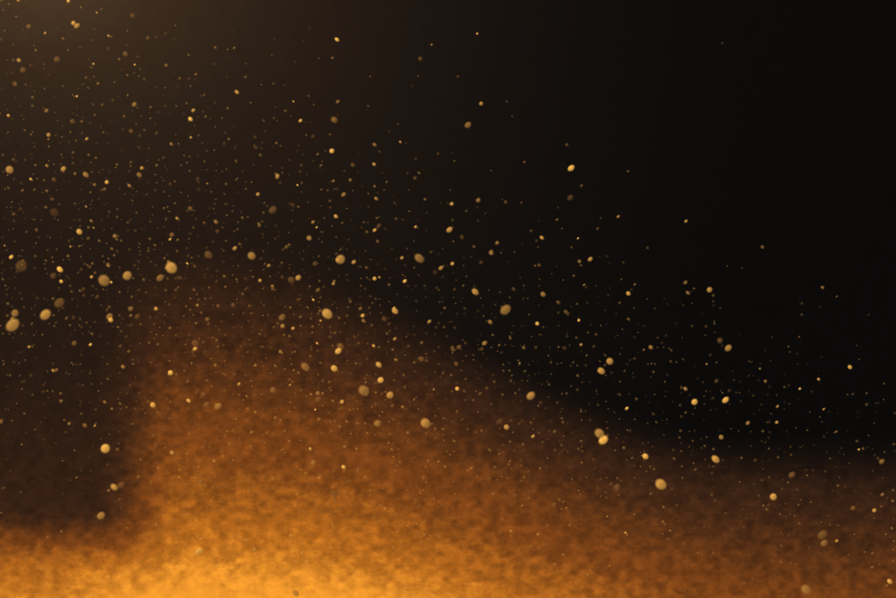
This background is drawn by a WebGL 2 fragment shader. Its source:

```glsl
#version 300 es
precision highp float;

uniform vec2 u_resolution;
out vec4 fragColor;

vec3 hash3(vec2 p) {
    vec3 q = fract(p.xyx * vec3(0.1031, 0.1030, 0.0973));
    q += dot(q, q.yxz + 33.33);
    return fract((q.xxy + q.yzz) * q.zyx);
}

float noise(vec2 p) {
    vec2 i = floor(p), f = fract(p);
    f = f * f * (3.0 - 2.0 * f);
    return mix(mix(hash3(i).x, hash3(i + vec2(1, 0)).x, f.x),
               mix(hash3(i + vec2(0, 1)).x, hash3(i + vec2(1, 1)).x, f.x), f.y);
}

float fbm(vec2 p) {
    float sum = 0.0, amp = 0.5;
    for (int i = 0; i < 4; i++) {
        sum += amp * noise(p);
        p = mat2(1.6, 1.2, -1.2, 1.6) * p + 7.3;
        amp *= 0.5;
    }
    return sum;
}

// Warm light rising from the floor, lower towards the right
float floorHeat(vec2 p) {
    float top = mix(0.62, 0.28, smoothstep(0.3, 1.25, p.x));
    float peak = mix(1.0, 0.5, smoothstep(0.45, 1.5, p.x));
    peak *= mix(0.88, 1.0, smoothstep(0.0, 0.35, p.x));
    float heat = peak * max(1.0 - p.y / top, 0.0);
    // Soft shadow standing at the left
    float shadow = (1.0 - smoothstep(0.15, 0.30, p.x))
                 * smoothstep(0.05, 0.17, p.y + 0.06 * p.x);
    return heat * (1.0 - 0.72 * shadow);
}

vec3 heatColor(vec3 base, float heat) {
    vec3 c = mix(base, vec3(0.23, 0.135, 0.08), smoothstep(0.0, 0.25, heat));
    c = mix(c, vec3(0.48, 0.255, 0.09), smoothstep(0.2, 0.6, heat));
    c = mix(c, vec3(0.70, 0.40, 0.11), smoothstep(0.55, 0.85, heat));
    return mix(c, vec3(0.96, 0.61, 0.18), smoothstep(0.8, 1.0, heat));
}

// Diagonal drift of dust, wide at the left and narrow at the right
float dustDensity(vec2 p, float drop) {
    float center = 0.74 - 0.27 * p.x - drop;
    float width = mix(0.33, 0.16, smoothstep(0.2, 1.3, p.x));
    float d = (p.y - center) / width;
    return exp(-d * d) * mix(1.0, 0.6, smoothstep(0.5, 1.4, p.x));
}

// One grain per cell; rgb is premultiplied, a is coverage
vec4 dustLayer(vec2 p, float cell, float radius, float amount, float drop, float seed) {
    float pixel = 1.0 / u_resolution.y;
    vec2 id = floor(p / cell);
    vec3 place = hash3(id + seed);
    vec3 look = hash3(id + seed + 91.7);
    vec2 center = (id + 0.2 + 0.6 * place.xy) * cell;
    float r = radius * mix(0.5, 1.15, look.x * look.x);
    vec2 d = p - center;
    d.x += d.y * (look.z - 0.5) * 0.7;
    float edge = pixel + 0.15 * r;
    float cover = 1.0 - smoothstep(r - edge, r + edge, length(d));
    cover *= step(place.z, amount * dustDensity(center, drop));
    vec3 gold = mix(vec3(0.48, 0.31, 0.15), vec3(0.98, 0.72, 0.32), look.y);
    gold *= 0.85 + 0.25 * smoothstep(-r, r, d.y - d.x);
    cover *= mix(0.45, 1.0, look.y);
    return vec4(gold * cover, cover);
}

void main() {
    vec2 p = gl_FragCoord.xy / u_resolution.y;

    // Dark backdrop with a faint light in the upper left
    vec3 color = mix(vec3(0.115, 0.082, 0.062), vec3(0.046, 0.039, 0.036),
                     smoothstep(0.2, 1.25, p.x));
    color += vec3(0.21, 0.155, 0.095)
           * exp(-2.8 * length((p - vec2(0.08, 1.04)) * vec2(1.0, 1.5)));

    // Floor glow with a leathery grain
    float heat = floorHeat(p);
    float grain = fbm(p * vec2(75.0, 95.0)) - 0.47;
    float lit = smoothstep(0.0, 0.3, heat);
    color = heatColor(color, heat + 0.10 * grain * lit);
    color *= 1.0 + grain * mix(0.08, 0.42, lit) * (1.0 - 0.6 * smoothstep(0.7, 1.0, heat));

    // Fine dim specks
    for (int i = 0; i < 3; i++) {
        float k = float(i);
        vec4 speck = dustLayer(p + 0.013 * k, 0.016 + 0.004 * k, 0.0021, 0.6, 0.13, 17.0 * k + 5.0);
        color = mix(color, speck.rgb / max(speck.a, 0.001), speck.a * 0.42);
    }

    // Bright grains, from small to large
    for (int i = 0; i < 5; i++) {
        float k = float(i);
        vec4 dust = dustLayer(p + 0.031 * k, 0.034 + 0.014 * k, 0.0032 + 0.0016 * k,
                              0.42 - 0.04 * k, 0.02 * k, 41.0 * k + 60.0);
        color = color * (1.0 - dust.a) + dust.rgb;
    }

    fragColor = vec4(color, 1.0);
}
```
